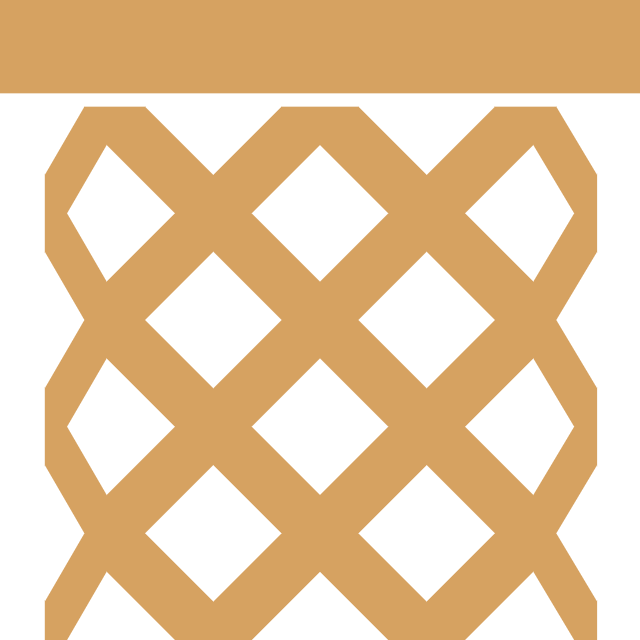
Reproduce this pattern procedurally as a Shadertoy shader.

```glsl
// A pale wooden trellis: wide diagonal slats cross in a diamond lattice below
// a solid top rail. Slats are periodic distances to two diagonal line families;
// the outer half columns are squeezed sideways, then cut off straight.

#define REPEATS 3.0          // lattice cells across and down the canvas
#define SLAT_HALF 0.18       // half slat width along an axis, in cells
#define RAIL_BOTTOM 0.4375   // depth of the top rail, in cells
#define LATTICE_TOP 0.5      // depth where the lattice begins, in cells
#define SIDE_HALF 0.5        // width of each outer half column before squeezing
#define SQUEEZE_LEFT 0.58    // sideways scale of the left half column
#define SQUEEZE_RIGHT 0.598  // sideways scale of the right half column
#define WOOD vec3(0.84, 0.636, 0.38)
#define BACKGROUND vec3(1.0)

// Distance to the nearest integer.
float toNearestLine(float x) {
    return abs(fract(x + 0.5) - 0.5);
}

// Signed distance to the slats; negative inside the wood.
float slatDistance(vec2 p, float squeeze) {
    float axisDistance = min(toNearestLine(p.x + p.y), toNearestLine(p.x - p.y));
    return (axisDistance - SLAT_HALF) / length(vec2(1.0 / squeeze, 1.0));
}

// Signed distance to the whole lattice, with its squeezed sides and cut edges.
float latticeDistance(vec2 p) {
    float leftPast = max(SIDE_HALF - p.x, 0.0);
    float rightPast = max(p.x - (REPEATS - SIDE_HALF), 0.0);
    float squeeze = leftPast > 0.0 ? SQUEEZE_LEFT : (rightPast > 0.0 ? SQUEEZE_RIGHT : 1.0);

    vec2 q = p;
    q.x += leftPast * (1.0 - 1.0 / SQUEEZE_LEFT) - rightPast * (1.0 - 1.0 / SQUEEZE_RIGHT);

    float sideCut = max(-q.x, q.x - REPEATS) * squeeze;
    float topCut = LATTICE_TOP - p.y;
    return max(slatDistance(q, squeeze), max(sideCut, topCut));
}

void mainImage(out vec4 fragColor, in vec2 fragCoord) {
    // Cell coordinates, with y measured downward from the top edge.
    vec2 uv = fragCoord / iResolution.xy;
    vec2 p = vec2(uv.x, 1.0 - uv.y) * REPEATS;
    float pixel = REPEATS / min(iResolution.x, iResolution.y);

    // Join the rail and the lattice, then smooth over one pixel.
    float d = min(p.y - RAIL_BOTTOM, latticeDistance(p));
    float wood = clamp(0.5 - d / pixel, 0.0, 1.0);

    fragColor = vec4(mix(BACKGROUND, WOOD, wood), 1.0);
}
```
